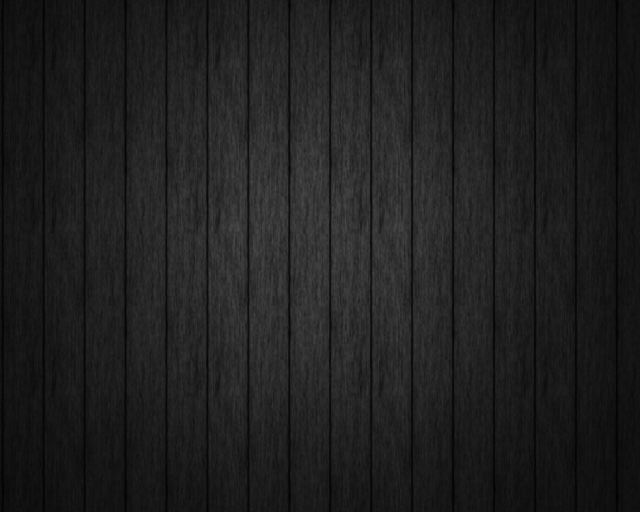
Reproduce this texture procedurally as a Shadertoy shader.

```glsl
#define TILE 0.2559
#define SEAM_OFFSET 0.0042
#define PLANKS 4.0
#define SEAM_WIDTH 0.0017
#define GLOW_CENTER vec2(0.485, 0.445)
#define GLOW_FALLOFF 6.9
#define AMBIENT 0.053
#define GLOW 0.167
#define GRAIN 0.70

float hash(vec2 p) {
    vec3 h = fract(p.xyx * vec3(0.1031, 0.1030, 0.0973));
    h += dot(h, h.yzx + 33.33);
    return fract((h.x + h.y) * h.z);
}

// Value noise that repeats once per unit square
float tileNoise(vec2 uv, vec2 cells) {
    vec2 p = uv * cells;
    vec2 i = floor(p);
    vec2 f = fract(p);
    f = f * f * (3.0 - 2.0 * f);
    vec2 a = mod(i, cells);
    vec2 b = mod(i + 1.0, cells);
    return mix(mix(hash(a), hash(vec2(b.x, a.y)), f.x),
               mix(hash(vec2(a.x, b.y)), hash(b), f.x), f.y);
}

// Long fibres, short pores and faint growth rings
float woodGrain(vec2 uv, float plank) {
    float bend = tileNoise(uv, vec2(10.0, 4.0)) - 0.5;
    vec2 bent = uv + vec2(bend * 0.012, 0.0);
    float fibres = tileNoise(bent, vec2(60.0, 5.0)) - 0.5;
    float strands = tileNoise(bent, vec2(124.0, 13.0)) - 0.5;
    float flecks = tileNoise(bent, vec2(92.0, 27.0)) - 0.5;
    float pores = tileNoise(uv, vec2(130.0, 64.0)) - 0.5;
    float rings = sin(bent.x * 230.0 + bend * 9.0);
    float ringAmount = mix(0.02, 0.06, hash(vec2(plank, 7.0)));
    return fibres * 0.26 + strands * 0.42 + flecks * 0.26 + pores * 0.40
         + rings * ringAmount;
}

// Knots darken and pale flecks lighten: x, y, half height, strength
float woodMarks(vec2 uv) {
    vec4 marks[8] = vec4[8](
        vec4(0.190, 0.325, 0.055, -0.40), vec4(0.172, 0.200, 0.045, -0.22),
        vec4(0.310, 0.190, 0.050, -0.24), vec4(0.315, 0.330, 0.060, -0.22),
        vec4(0.755, 0.015, 0.040, -0.42), vec4(0.775, 0.700, 0.070, -0.24),
        vec4(0.285, 0.490, 0.080, 0.22), vec4(0.180, 0.810, 0.075, 0.20));
    float ragged = tileNoise(uv, vec2(80.0, 26.0));
    float total = 0.0;
    for (int i = 0; i < 8; i++) {
        vec2 d = uv - marks[i].xy;
        d -= round(d);
        d /= vec2(0.017, marks[i].z);
        total += marks[i].w * exp(-dot(d, d)) * (0.1 + 1.6 * ragged);
    }
    float streak = tileNoise(uv, vec2(64.0, 12.0));
    return total - 0.16 * smoothstep(0.78, 0.98, streak);
}

// Crisp groove with a faint shadow and a lit lip
float seamShade(float across, float y) {
    float toSeam = (across - round(across)) * TILE / PLANKS;
    float wear = tileNoise(vec2(0.5, y), vec2(4.0, 23.0));
    toSeam += (wear - 0.5) * 0.0006;
    float groove = exp(-pow(abs(toSeam) / SEAM_WIDTH, 3.0));
    float shadow = exp(-abs(toSeam) / 0.0045);
    float lip = exp(-pow((toSeam - 0.0045) / 0.0011, 2.0));
    return (1.0 - (0.60 + 0.12 * wear) * groove) * (1.0 - 0.20 * shadow)
         + 0.07 * lip;
}

void mainImage(out vec4 fragColor, in vec2 fragCoord) {
    vec2 p = fragCoord / iResolution.x;
    float top = iResolution.y / iResolution.x;
    vec2 uv = vec2(p.x - SEAM_OFFSET, top - p.y) / TILE;
    float across = uv.x * PLANKS;
    float plank = mod(floor(across), PLANKS);

    // Boards
    float wood = 1.01 + GRAIN * woodGrain(uv, plank) + woodMarks(uv);
    wood *= 0.96 + 0.08 * hash(vec2(plank, 3.0));
    wood *= 0.92 + 0.16 * tileNoise(uv, vec2(12.0, 3.0));
    wood *= seamShade(across, uv.y);

    // Central light
    vec2 fromGlow = p - GLOW_CENTER;
    float light = AMBIENT + GLOW * exp(-GLOW_FALLOFF * dot(fromGlow, fromGlow));

    fragColor = vec4(vec3(max(wood, 0.12) * light), 1.0);
}
```
